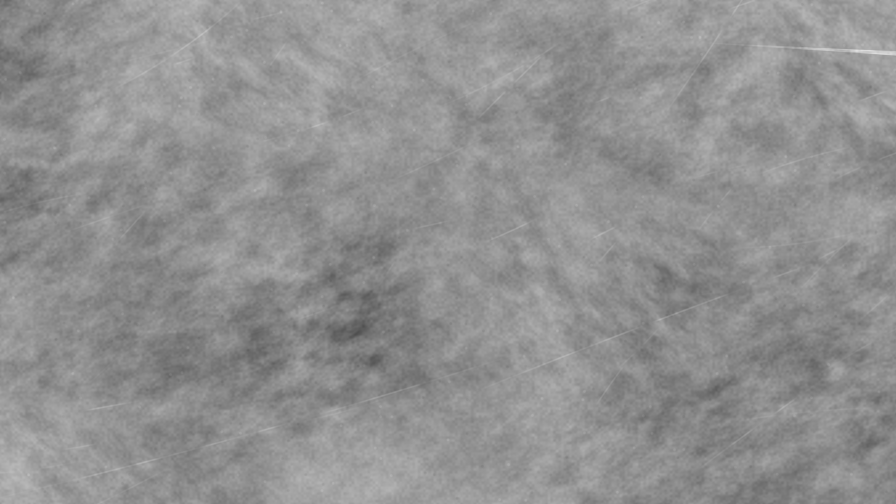
Reproduce this texture procedurally as a WebGL 1 fragment shader.

```glsl
precision highp float;

uniform vec2 u_resolution;

#define BASE_GREY 0.579
#define CLOUD_SCALE 2.7
#define CLOUD_CONTRAST 0.28
#define MOTTLE_SCALE 23.0
#define MOTTLE_CONTRAST 0.22
#define GRAIN_SCALE 190.0
#define GRAIN_CONTRAST 0.055
#define PIT_SCALE 60.0
#define SCRATCH_COUNT 46
#define SCRATCH_WIDTH 0.0012
#define SCRATCH_LIGHT 0.085
#define GRAIN_ANGLE 0.42

float hash(vec2 p) {
  vec3 q = fract(p.xyx * 0.1031);
  q += dot(q, q.yzx + 33.33);
  return fract((q.x + q.y) * q.z);
}

float noise(vec2 p) {
  vec2 i = floor(p);
  vec2 f = fract(p);
  f = f * f * (3.0 - 2.0 * f);
  float low = mix(hash(i), hash(i + vec2(1.0, 0.0)), f.x);
  float high = mix(hash(i + vec2(0.0, 1.0)), hash(i + vec2(1.0, 1.0)), f.x);
  return mix(low, high, f.y);
}

vec2 turn(vec2 p, float angle) {
  float c = cos(angle);
  float s = sin(angle);
  return vec2(c * p.x + s * p.y, c * p.y - s * p.x);
}

// Layered noise, centred on zero
float fbm(vec2 p) {
  float sum = 0.0;
  float amplitude = 0.5;
  for (int i = 0; i < 5; i++) {
    sum += amplitude * (noise(p) - 0.5);
    p = turn(p, 0.9) * 2.03 + 17.3;
    amplitude *= 0.54;
  }
  return sum;
}

// Flecks whose octaves all keep one slanted direction
float flecks(vec2 p, float angle) {
  p = turn(p, angle) * vec2(0.72, 1.2) + 200.0;
  float sum = 0.0;
  float amplitude = 0.5;
  for (int i = 0; i < 4; i++) {
    sum += amplitude * (noise(p) - 0.5);
    p = turn(p, 0.12) * 1.93 + 9.7;
    amplitude *= 0.68;
  }
  return sum;
}

// Thin, slightly bent, broken line that fades at both ends
float scratch(vec2 p, vec2 center, float angle, float halfLength, float bend) {
  vec2 q = turn(p - center, angle);
  q.y += bend * q.x * q.x;
  float along = 1.0 - smoothstep(0.3, 1.0, abs(q.x) / halfLength);
  float edge = 1.0 / u_resolution.y;
  float across = 1.0 - smoothstep(0.0, SCRATCH_WIDTH + edge, abs(q.y));
  float wear = smoothstep(0.1, 0.8, noise(vec2(q.x * 28.0, angle * 91.0)));
  return along * across * wear;
}

// Wedge that widens and brightens to the right
float gouge(vec2 p, vec2 tip, float size) {
  vec2 q = turn(p - tip, -0.055);
  float growth = clamp(q.x / size, 0.0, 1.0);
  float edge = 1.0 / u_resolution.y;
  float halfWidth = 0.003 * growth * growth;
  float body = 1.0 - smoothstep(halfWidth, halfWidth + 1.4 * edge, abs(q.y));
  return body * growth * (0.5 + 0.5 * noise(q * vec2(40.0, 300.0)));
}

// Sparse specks: x is dark pits, y is light dust
vec2 specks(vec2 p) {
  vec2 cell = floor(p);
  vec2 offset = 0.3 + 0.4 * vec2(hash(cell + 3.1), hash(cell + 7.7));
  float dotShape = 1.0 - smoothstep(0.06, 0.26, length(fract(p) - offset));
  float kind = hash(cell + 21.0);
  return dotShape * vec2(step(kind, 0.03), step(0.97, kind));
}

void main() {
  vec2 p = gl_FragCoord.xy / u_resolution.y;
  float aspect = u_resolution.x / u_resolution.y;

  // Smoky clouds with a longer dark tail
  vec2 warp = vec2(fbm(p * 3.0 + 4.0), fbm(p * 3.0 + 31.0));
  float cloud = fbm((p + 0.3 * warp) * CLOUD_SCALE + 12.0);
  cloud -= 0.8 * cloud * cloud;

  // Rough mottling, mostly rising to the right, crossed in patches
  vec2 m = (p + 0.03 * warp) * MOTTLE_SCALE;
  float crossed = smoothstep(0.5, 0.75, noise(p * 2.3 + 8.0));
  float mottle = mix(flecks(m, GRAIN_ANGLE), flecks(m, -0.7), crossed);
  mottle *= 0.8 + 0.45 * noise(p * 5.0 + 61.0) - 0.8 * cloud;
  float grain = noise(p * GRAIN_SCALE) - 0.5;

  float grey = BASE_GREY + CLOUD_CONTRAST * cloud;
  grey += MOTTLE_CONTRAST * mottle + GRAIN_CONTRAST * grain;
  vec2 speck = specks(p * PIT_SCALE);
  grey += 0.05 * speck.y - 0.035 * speck.x;

  // Scattered scratches, mostly shallow, some steep
  float marks = 0.0;
  for (int i = 0; i < SCRATCH_COUNT; i++) {
    vec2 seed = vec2(float(i) * 3.7 + 1.0, 5.3);
    vec2 center = vec2(hash(seed) * aspect, hash(seed + 11.0));
    float steep = step(0.72, hash(seed + 23.0));
    float angle = mix(0.1, 0.55, hash(seed + 37.0)) + 0.5 * steep;
    float reach = mix(0.04, 0.24, pow(hash(seed + 41.0), 2.0));
    float strength = mix(0.3, 1.0, hash(seed + 59.0));
    marks += strength * scratch(p, center, angle, reach, hash(seed + 67.0) - 0.5);
  }

  // Long sweeping scratches and the bright gouge
  marks += scratch(p, vec2(0.50, 0.14), 0.27, 0.65, -0.04);
  marks += scratch(p, vec2(1.32, 0.37), 0.36, 0.50, 0.03);
  grey += SCRATCH_LIGHT * marks;
  grey += 0.28 * gouge(p, vec2(aspect - 0.38, 0.915), 0.38);

  gl_FragColor = vec4(vec3(clamp(grey, 0.0, 1.0)), 1.0);
}
```
